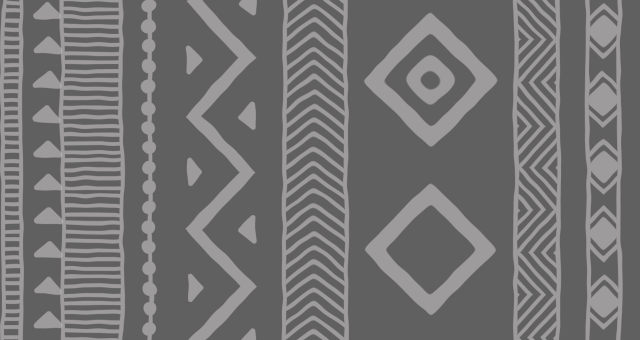
Reproduce this pattern procedurally as a WebGL 2 fragment shader.

```glsl
#version 300 es
precision highp float;

uniform vec2 u_resolution;
out vec4 fragColor;

const float HEIGHT = 408.0; // design units down the canvas
const vec3 GROUND = vec3(0.376, 0.376, 0.376);
const vec3 INK = vec3(0.62, 0.606, 0.61);
const vec3 OVERLAP = vec3(0.69, 0.68, 0.68);

float hash(vec2 p) {
    vec3 q = fract(p.xyx * 0.1031);
    q += dot(q, q.yzx + 33.33);
    return fract((q.x + q.y) * q.z);
}

float noise(vec2 p) {
    vec2 i = floor(p), f = fract(p);
    f = f * f * (3.0 - 2.0 * f);
    return mix(mix(hash(i), hash(i + vec2(1, 0)), f.x),
               mix(hash(i + vec2(0, 1)), hash(i + vec2(1, 1)), f.x), f.y);
}

// Uneven hand: a smooth displacement of the plane
vec2 wobble(vec2 p, float scale, float amount) {
    vec2 q = p / scale;
    return p + amount * (vec2(noise(q), noise(q + 71.0)) - 0.5);
}

// Signed offset from the nearest repeat, each one shifted a little
float repeat(float y, float period, float jitter, float seed) {
    float id = floor(y / period + 0.5);
    return y - period * id - jitter * (hash(vec2(id, seed)) - 0.5);
}

float softAbs(float x, float k) { return sqrt(x * x + k * k); }
float triWave(float t) { return abs(fract(t) - 0.5) * 2.0; }
float stroke(float d, float width) { return abs(d) - 0.5 * width; }
float cover(float d, float blur) { return 1.0 - smoothstep(-blur, blur, d); }

float diamond(vec2 p, float radius, float soft) {
    return (softAbs(p.x, soft) + softAbs(p.y, soft) - radius) * 0.7071;
}

float segment(vec2 p, vec2 a, vec2 b) {
    vec2 e = b - a;
    return length(p - a - e * clamp(dot(p - a, e) / dot(e, e), 0.0, 1.0));
}

float side(vec2 p, vec2 a, vec2 b) {
    return (b.x - a.x) * (p.y - a.y) - (b.y - a.y) * (p.x - a.x);
}

// Rounded triangle, corners clockwise on screen
float triangle(vec2 p, vec2 a, vec2 b, vec2 c, float radius) {
    float d = min(segment(p, a, b), min(segment(p, b, c), segment(p, c, a)));
    float inside = min(side(p, a, b), min(side(p, b, c), side(p, c, a)));
    return (inside > 0.0 ? -d : d) - radius;
}

float rails(float x, float left, float right, float width) {
    return min(stroke(x - left, width), stroke(x - right, width));
}

// Two rails with a pattern kept between them
float band(float x, float left, float right, float width, float pattern) {
    float clip = abs(x - 0.5 * (left + right)) - 0.5 * (right - left);
    return min(rails(x, left, right, width), max(pattern, clip));
}

float ladder(vec2 p, float left, float right, float period, float thick, float seed) {
    float rung = repeat(p.y, period, 2.2, seed);
    return band(p.x, left, right, 4.8, stroke(rung, thick));
}

float beads(vec2 p, float period) {
    vec2 q = vec2(p.x, repeat(p.y, period, 1.5, 5.0));
    return min(stroke(p.x - 1.5, 5.0), length(q) - 8.3);
}

float zigzag(vec2 p, float period, float reach, float width) {
    float slope = 2.0 * reach / period;
    return stroke((p.x - reach * triWave(p.y / period)) * inversesqrt(1.0 + slope * slope), width);
}

float chevrons(vec2 p, float period, float slope, float width) {
    float level = p.y - slope * softAbs(p.x, 3.0);
    return stroke(repeat(level, period, 2.0, 9.0) * inversesqrt(1.0 + slope * slope), width);
}

// Parallel zigzags, read as nested triangles inside a band
float nestedTriangles(vec2 p, float period, float reach, float gap, float width) {
    float level = p.x - reach * triWave(p.y / period);
    return stroke(repeat(level, gap, 0.0, 0.0) * 0.735, width);
}

float framedDiamonds(vec2 p, float period) {
    vec2 q = vec2(p.x, repeat(p.y, period, 2.0, 13.0));
    return min(diamond(q, 21.5, 2.0), stroke(diamond(q, 31.0, 1.0), 5.0));
}

void main() {
    float unit = HEIGHT / u_resolution.y;
    float blur = 0.75 * unit;
    vec2 p = gl_FragCoord.xy * unit;
    p.y = HEIGHT - p.y; // y runs down from the top
    p = wobble(wobble(p, 70.0, 3.0), 17.0, 2.2);

    // Ladders and the column of triangles
    float wide = ladder(p - vec2(0, 10), 75.0, 146.0, 10.74, 4.8, 3.0);
    float d = min(wide, ladder(p - vec2(0, 4), 4.0, 25.5, 10.5, 4.8, 1.0));
    vec2 peak = vec2(p.x - 57.0, repeat(p.y - 12.0, 41.2, 3.0, 2.0));
    float peaks = triangle(peak, vec2(1, -7), vec2(14, 7), vec2(-13, 6), 3.5);

    // Beads, then the zigzag with a triangle in each bend
    d = min(d, beads(p - vec2(179, 7), 24.2));
    d = min(d, zigzag(p - vec2(233, 70), 137.0, 64.0, 14.6));
    vec2 inLeft = vec2(p.x - 233.0, repeat(p.y - 70.0, 137.0, 3.0, 6.0));
    vec2 inRight = vec2(p.x - 297.0, repeat(p.y - 2.0, 136.0, 3.0, 7.0));
    d = min(d, triangle(inLeft, vec2(-6, -14), vec2(7, 0), vec2(-5, 14), 3.0));
    d = min(d, triangle(inRight, vec2(-7, 2), vec2(7, -14), vec2(8, 14), 3.0));

    // Chevron band
    d = min(d, band(p.x, 342.0, 415.0, 5.0, chevrons(p - vec2(377, 5), 17.0, 0.8, 4.8)));

    // Large diamonds, the upper one with a small core
    vec2 upper = p - vec2(517, 96);
    d = min(d, stroke(diamond(upper, 70.5, 3.0), 17.7));
    d = min(d, stroke(diamond(upper - vec2(0, 203), 69.5, 3.0), 17.7));
    d = min(d, stroke(diamond(upper, 30.0, 8.0), 11.6));

    // Right-hand bands
    d = min(d, band(p.x, 619.0, 670.0, 5.0, nestedTriangles(p - vec2(621, 48), 102.0, 47.0, 15.7, 4.6)));
    d = min(d, band(p.x, 706.0, 743.0, 5.0, framedDiamonds(p - vec2(724.5, 38), 81.0)));

    vec3 color = mix(GROUND, INK, cover(min(d, peaks), blur));
    color = mix(color, OVERLAP, cover(max(wide, peaks), blur));
    fragColor = vec4(color, 1.0);
}
```
